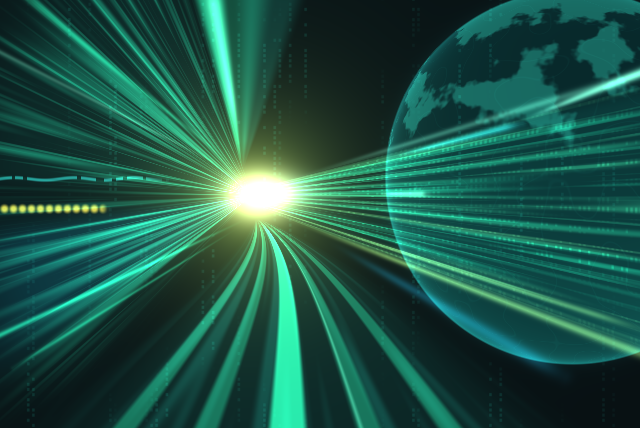
This background is drawn by a WebGL 1 fragment shader. Its source:

```glsl
precision highp float;
// Light streaks racing out of a golden flare, above curved lanes and beside a teal globe.
uniform vec2 u_resolution;

#define FLARE vec2(0.590, 0.543)
#define GLOBE vec2(1.338, 0.586)
#define GLOBE_RADIUS 0.4375
#define NIGHT vec3(0.03, 0.06, 0.07)
#define TEAL vec3(0.06, 0.38, 0.33)
#define GREEN vec3(0.12, 0.84, 0.58)
#define MINT vec3(0.55, 1.00, 0.82)
#define CYAN vec3(0.15, 0.72, 0.70)
#define OLIVE vec3(0.50, 0.68, 0.34)
#define GOLD vec3(0.95, 0.80, 0.20)
#define RAY_DENSITY 24.0

float hash(vec2 p) {
  return fract(sin(dot(p, vec2(127.1, 311.7))) * 4375.85);
}

float noise(vec2 p) {
  vec2 i = floor(p), f = fract(p), u = f * f * f * (f * (f * 6.0 - 15.0) + 10.0);
  vec4 a = 6.2832 * vec4(hash(i), hash(i + vec2(1, 0)), hash(i + vec2(0, 1)), hash(i + 1.0));
  vec4 g = cos(a) * (f.x - vec4(0, 1, 0, 1)) + sin(a) * (f.y - vec4(0, 0, 1, 1));
  return mix(mix(g.x, g.y, u.x), mix(g.z, g.w, u.x), u.y);
}

float fbm(vec2 p) {
  float sum = 0.0, amp = 0.6;
  for (int i = 0; i < 5; i++) {
    sum += amp * noise(p);
    p = p * 2.03 + 7.3;
    amp *= 0.5;
  }
  return sum;
}

// One inside the interval lo..hi, with edges of softness e.
float band(float x, float lo, float hi, float e) {
  return smoothstep(lo - e, lo + e, x) * (1.0 - smoothstep(hi - e, hi + e, x));
}

float streaks(float v, float r) {
  float broad = smoothstep(-0.1, 0.5, noise(vec2(v * RAY_DENSITY, r * 1.5)));
  float fine = smoothstep(0.05, 0.5, noise(vec2(v * RAY_DENSITY * 2.5 + 9.0, r * 2.0)));
  return broad + 0.65 * fine * smoothstep(0.05, 0.3, r);
}

// Tapered line of light that widens from a to b and fades in at a.
float beam(vec2 p, vec2 a, vec2 b, float w) {
  vec2 d = b - a;
  float h = clamp(dot(p - a, d) / dot(d, d), 0.0, 1.0);
  float x = length(p - a - d * h) / (w * (0.35 + 0.65 * h));
  return exp(-x * x) * smoothstep(0.0, 0.35, h) * (1.0 - 0.8 * smoothstep(0.85, 1.0, h));
}

// Grid of small data marks.
float marks(vec2 p, float size) {
  vec2 cell = floor(p / size), f = fract(p / size);
  float mark = band(f.x, 0.25, 0.75, 0.15) * band(f.y, 0.2, 0.8, 0.15);
  return mark * step(0.45, hash(cell));
}

vec3 globe(vec2 p) {
  vec2 q = (p - GLOBE) / GLOBE_RADIUS;
  float r = length(q), depth = max(1.0 - r, 0.0);
  float inside = 1.0 - smoothstep(0.993, 1.005, r);
  vec2 s = q / (0.65 + 0.5 * sqrt(max(1.0 - r * r, 0.0)));
  float land = smoothstep(-0.02, 0.07, fbm(s * 2.2 + 3.7) + 0.6 * q.y - 0.36 - 0.06 * q.x);
  float net = 1.0 - smoothstep(0.0, 0.025, abs(noise(s * 4.0 + 1.5)));
  vec3 c = vec3(0.0, 0.09, 0.09) + vec3(0.06, 0.25, 0.21) * land;
  c += TEAL * (0.06 * net + 0.25 * (1.0 - smoothstep(-0.9, 0.2, q.y)) * r);
  float lit = 0.3 + 0.7 * (1.0 - smoothstep(-0.7, 0.3, q.x + q.y * 0.6));
  c += CYAN * lit * (0.3 * exp(-depth * 60.0) + 0.12 * exp(-depth * 10.0));
  return c * inside + CYAN * 0.05 * exp(-abs(r - 1.0) * 30.0);
}

// Rays sweeping out to the left, and the tall beam at the top.
vec3 leftRays(vec2 p, vec2 d, float r) {
  float a = atan(d.y, -d.x);
  float mask = (1.0 - smoothstep(-0.06, 0.0, d.x)) * band(a, -0.74, 1.25, 0.18);
  mask *= 1.0 - 0.8 * smoothstep(0.5, 0.85, r);
  mask *= 1.0 - 0.55 * band(a, -0.14, 0.06, 0.06);
  float s = streaks(a, r);
  vec3 c = mask * (TEAL * 0.2 + mix(TEAL, GREEN, 0.55) * s * (0.38 + 0.7 * exp(-r * 3.0)));
  c += vec3(0.0, 0.06, 0.10) * mask * band(a, -0.6, -0.1, 0.12);
  c += GREEN * 0.7 * beam(p, vec2(0.58, 0.49), vec2(-0.1, 0.17), 0.007);
  c += GREEN * 0.4 * beam(p, vec2(0.56, 0.47), vec2(0.03, 0.14), 0.005);
  c += MINT * 0.25 * beam(p, vec2(0.54, 0.60), vec2(-0.1, 0.93), 0.006);
  c += GREEN * 0.4 * beam(p, vec2(0.55, 0.61), vec2(0.02, 1.04), 0.009);
  float h = max((p.y - 0.6) / 0.4, 0.001);
  float u = (p.x - 0.567) / h, rise = smoothstep(0.0, 0.2, h);
  c += GREEN * rise * (0.65 * band(u, -0.105, -0.048, 0.016) + 0.25 * band(u, -0.06, 0.05, 0.03));
  c += TEAL * rise * 0.35 * band(u, 0.0, 0.13, 0.025);
  return c + MINT * 0.5 * beam(p, vec2(0.56, 0.66), vec2(0.49, 1.04), 0.018);
}

// Fan of data streaks crossing the globe.
vec3 rightFan(vec2 p, vec2 d) {
  float x = max(d.x + 0.06, 0.01), v = d.y / x;
  float mask = band(v, -0.37, 0.25, 0.03) * smoothstep(0.0, 0.12, d.x);
  float s = streaks(v * 1.5 + 4.0, d.x);
  float tint = smoothstep(-0.2, 0.3, noise(vec2(v * 18.0, 2.5)) - v * 0.5);
  float data = marks(vec2(d.x, v * 0.45), 0.011);
  vec3 c = mask * mix(GREEN, OLIVE, tint * 0.75) * s * (0.36 + 0.2 * data + 0.5 * exp(-d.x * 5.0));
  c += mask * TEAL * 0.17;
  c += MINT * 0.3 * beam(p, vec2(0.66, 0.575), vec2(1.6, 0.86), 0.011);
  c += CYAN * 0.75 * beam(p, vec2(0.91, 0.632), vec2(1.22, 0.712), 0.009);
  c += MINT * 0.7 * beam(p, vec2(1.22, 0.72), vec2(1.6, 0.87), 0.013);
  c += MINT * 0.6 * beam(p, vec2(0.88, 0.547), vec2(1.0, 0.547), 0.007);
  c += OLIVE * 0.7 * beam(p, vec2(0.64, 0.50), vec2(1.6, 0.135), 0.012);
  c += OLIVE * 0.5 * beam(p, vec2(0.66, 0.50), vec2(1.5, 0.23), 0.008);
  return c + vec3(0.03, 0.2, 0.26) * beam(p, vec2(0.76, 0.44), vec2(1.32, 0.12), 0.018);
}

// Curved lanes rushing toward the viewer.
vec3 lanes(vec2 p) {
  float t = max((0.495 - p.y) / 0.495, 0.01);
  float s = (p.x - 0.596 - 0.086 * (1.0 - exp(-6.0 * t))) / t;
  float sheen = smoothstep(-0.1, 0.5, noise(vec2(s * 20.0, t)));
  vec3 c = TEAL * band(s, -0.5, 0.55, 0.15) * (0.2 + 0.4 * sheen);
  for (int i = 0; i < 5; i++) {
    float k = float(i), mid = 1.0 - min(abs(k - 2.0), 1.0);
    float x = abs(s + 0.39 - 0.19 * k), w = 0.029 + 0.015 * mid + 0.0012 / t;
    c += GREEN * (0.36 + 0.54 * mid) * (1.0 - smoothstep(w - 0.012, w + 0.006, x));
  }
  c += MINT * 0.3 * band(s, 0.158, 0.166, 0.006);
  return c * smoothstep(0.01, 0.08, t);
}

void main() {
  vec2 p = gl_FragCoord.xy / u_resolution.y;
  vec2 d = p - FLARE;
  float r = length(d);
  vec3 col = NIGHT + TEAL * 0.18 * exp(-r * 2.5) + globe(p);
  col += leftRays(p, d, r) + rightFan(p, d) + lanes(p);

  // Falling data columns and two rows of distant lamps.
  float column = step(0.8, hash(vec2(floor(p.x / 0.012), 3.0)));
  col += TEAL * 0.25 * column * marks(p, 0.012) * smoothstep(-0.1, 0.3, noise(p * vec2(9.0, 3.0)));
  float lamp = length(vec2((fract(p.x / 0.021) - 0.5) * 0.021, p.y - 0.512));
  col += GOLD * 0.85 * (1.0 - smoothstep(0.003, 0.014, lamp)) * (1.0 - smoothstep(0.23, 0.26, p.x));
  float wave = abs(p.y - 0.582 - 0.003 * sin(p.x * 45.0));
  float spark = step(0.35, hash(vec2(floor(p.x / 0.009), 1.0)));
  col += CYAN * 0.6 * spark * (1.0 - smoothstep(0.001, 0.006, wave)) * (1.0 - smoothstep(0.3, 0.42, p.x));

  // Green bloom, golden halo and a pale core stretched to the right.
  vec2 core = (d - vec2(0.018, 0.0)) / vec2(0.078, 0.052);
  vec2 tail = (d - vec2(0.08, 0.01)) / vec2(0.09, 0.035);
  col += GREEN * 0.22 * exp(-r / 0.12) + GOLD * 0.75 * exp(-r / 0.115);
  col += vec3(1.0, 0.97, 0.78) * exp(-dot(core, core)) + MINT * 0.35 * exp(-dot(tail, tail));
  gl_FragColor = vec4(min(col, 1.0), 1.0);
}
```
